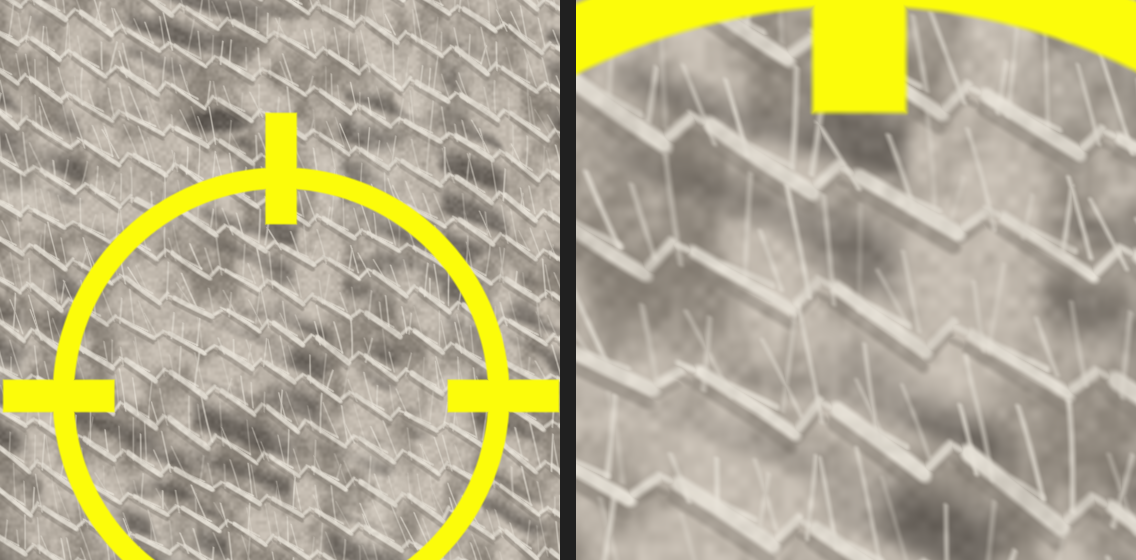
Left: the whole. Right: its middle third, enlarged.
A three.js fragment shader for this texture:

```glsl
// Draws slanted rows of pale knitted mesh under a yellow ring with cross ticks.
varying vec2 vUv;

const vec3 CLOTH = vec3(0.70, 0.67, 0.63);
const vec3 SHADE = vec3(0.55, 0.52, 0.48);
const vec3 HOLE = vec3(0.30, 0.28, 0.26);
const vec3 THREAD = vec3(0.89, 0.87, 0.83);
const vec3 YELLOW = vec3(0.99, 0.99, 0.04);

const float ROW_GAP = 0.075;
const float LINK_GAP = 0.084;
const float ROW_SLOPE = 0.33;

float hash(vec2 p) {
  return fract(sin(dot(p, vec2(127.1, 311.7))) * 43758.5453);
}

float noise(vec2 p) {
  vec2 i = floor(p);
  vec2 f = fract(p);
  f = f * f * (3.0 - 2.0 * f);
  return mix(mix(hash(i), hash(i + vec2(1.0, 0.0)), f.x),
             mix(hash(i + vec2(0.0, 1.0)), hash(i + 1.0), f.x), f.y);
}

float fbm(vec2 p) {
  float sum = 0.0;
  float amp = 0.5;
  for (int i = 0; i < 4; i++) {
    sum += amp * noise(p);
    p = p * 2.03 + 7.1;
    amp *= 0.5;
  }
  return sum;
}

// Soft stroke from a to b: full inside halfWidth, fading over blur.
float stroke(vec2 p, vec2 a, vec2 b, float halfWidth, float blur) {
  vec2 d = b - a;
  float t = clamp(dot(p - a, d) / dot(d, d), 0.0, 1.0);
  return 1.0 - smoothstep(halfWidth - blur, halfWidth + blur, length(p - a - d * t));
}

float boxDist(vec2 p, vec2 halfSize) {
  vec2 d = abs(p) - halfSize;
  return length(max(d, 0.0)) + min(max(d.x, d.y), 0.0);
}

// One chain stitch: a thick falling strand, a thin twin and a flat joint.
float link(vec2 p, vec2 id) {
  float sag = 0.008 + 0.005 * hash(id + 3.7);
  float thick = 0.0036 + 0.0022 * hash(id + 9.2);
  vec2 head = vec2(0.0, sag);
  vec2 tail = vec2(0.068, -sag);
  float body = stroke(p, head + vec2(0.012, -0.002), tail, thick, 0.0026);
  float twin = 0.8 * stroke(p, head, vec2(0.056, 0.001), 0.0022, 0.002);
  float joint = 0.85 * stroke(p, tail, vec2(LINK_GAP, sag), 0.0026, 0.0022);
  return max(body, max(twin, joint));
}

// Fine upright threads that rise from one stitch to the row above.
float whiskers(vec2 p, vec2 id) {
  float sum = 0.0;
  for (int i = 0; i < 4; i++) {
    vec2 seed = id * 1.7 + float(i) * 5.3;
    float root = (float(i) + hash(seed)) * 0.25 * LINK_GAP;
    float lean = mix(-0.024, 0.008, hash(seed + 1.9));
    float rise = mix(0.025, 0.068, hash(seed + 4.1));
    float s = stroke(p, vec2(root, 0.0), vec2(root + lean, rise), 0.0016, 0.0018);
    sum = max(sum, s * mix(0.25, 0.85, hash(seed + 6.6)));
  }
  return sum;
}

vec3 fabric(vec2 uv) {
  // Straighten the slanted rows, with a slight uneven pull
  vec2 pull = vec2(noise(uv * 7.0), noise(uv * 6.0 + 20.0)) - 0.5;
  vec2 p = uv + pull * vec2(0.025, 0.022);
  p.y += ROW_SLOPE * uv.x - 0.941;
  float row = floor(p.y / ROW_GAP);
  float gapPos = p.y / ROW_GAP - row;

  // Cloudy ground with darker gaps above the stitches
  float cloud = fbm(uv * vec2(22.0, 16.0));
  vec3 col = mix(SHADE, CLOTH * 1.10, smoothstep(0.18, 0.68, cloud));
  float gap = smoothstep(0.05, 0.3, gapPos) * (1.0 - smoothstep(0.45, 0.95, gapPos));
  float open = smoothstep(0.52, 0.85, noise(p * vec2(16.0, 13.0) + 4.0));
  col = mix(col, HOLE, gap * open * 0.65);
  float tear = length((uv - vec2(0.39, 0.785)) / vec2(0.085, 0.032));
  col = mix(col, HOLE, 0.8 * (1.0 - smoothstep(0.3, 1.0, tear)));

  // Threads, stitch shadows and stitches of the two nearest rows
  float fine = 0.0;
  float shadow = 0.0;
  float chain = 0.0;
  for (int j = 0; j < 2; j++) {
    float r = row + float(j);
    float x = p.x - (0.64 + 0.3 * (hash(vec2(r, 2.0)) - 0.5)) * LINK_GAP;
    float column = floor(x / LINK_GAP);
    for (int k = -1; k <= 1; k++) {
      vec2 id = vec2(column + float(k), r);
      vec2 q = vec2(x - id.x * LINK_GAP, p.y - r * ROW_GAP);
      fine = max(fine, whiskers(q, id));
      shadow = max(shadow, link(q + vec2(0.002, 0.009), id));
      chain = max(chain, link(q, id));
    }
  }
  col = mix(col, SHADE * 0.95, shadow * 0.5);
  col = mix(col, THREAD, fine * 0.8);
  col = mix(col, THREAD, chain * mix(0.7, 1.0, noise(uv * 40.0)));

  // Frayed pale fuzz and fine grain
  float fuzz = smoothstep(0.62, 0.9, noise(uv * 6.0 + 11.0));
  col = mix(col, THREAD, fuzz * 0.3 * noise(uv * vec2(90.0, 35.0)));
  return col + 0.07 * (noise(uv * 150.0) - 0.5);
}

// Ring with ticks across its left, right, top and bottom.
float reticle(vec2 p) {
  float ring = abs(length(p) - 0.389) - 0.0185;
  float sideTick = boxDist(vec2(abs(p.x) - 0.397, p.y), vec2(0.099, 0.0285));
  float endTick = boxDist(vec2(p.x, abs(p.y) - 0.406), vec2(0.0275, 0.099));
  return min(ring, min(sideTick, endTick));
}

void main() {
  float mark = 1.0 - smoothstep(-0.002, 0.003, reticle(vUv - vec2(0.502, 0.293)));
  gl_FragColor = vec4(mix(fabric(vUv), YELLOW, mark), 1.0);
}
```
